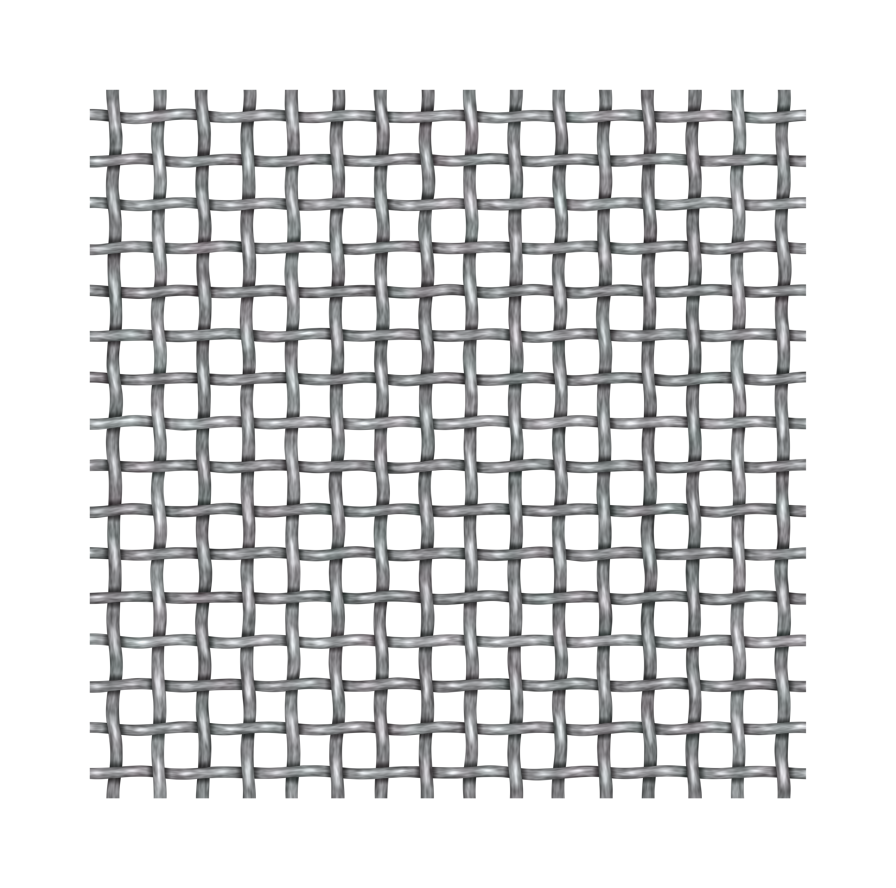
A WebGL 2 fragment shader for this texture:

```glsl
#version 300 es
precision highp float;
// Plain-woven steel wire mesh, 16 by 16 wires, on a white ground.
// Each wire is a bent, shaded strip that passes over and under the others in turn;
// the even white margin lets the tile close without a seam.

uniform vec2 u_resolution;
out vec4 outColor;

const float PI = 3.14159;
const float PERIOD = 128.0;

vec2 hash2(vec2 cell) {
    vec3 h = fract(mod(cell, PERIOD).xyx * vec3(0.1031, 0.1030, 0.0973));
    h += dot(h, h.yzx + 33.33);
    return fract((h.xx + h.yz) * h.zy) * 2.0 - 1.0;
}

// Gradient noise, about -0.7 to 0.7, wrapping after PERIOD cells
float gradientNoise(vec2 p) {
    vec2 i = floor(p), f = fract(p);
    vec2 s = f * f * f * (f * (f * 6.0 - 15.0) + 10.0);
    vec2 e = vec2(1.0, 0.0);
    float low = mix(dot(hash2(i), f), dot(hash2(i + e), f - e), s.x);
    float high = mix(dot(hash2(i + e.yx), f - e.yx), dot(hash2(i + 1.0), f - 1.0), s.x);
    return mix(low, high, s.y);
}

// Strip with soft edges: 1 between lo and hi
float band(float x, float lo, float hi, float soft) {
    return smoothstep(lo - soft, lo + soft, x) * (1.0 - smoothstep(hi - soft, hi + soft, x));
}

// One set of parallel wires. side is +1 for upright wires, -1 for level ones.
// Returns the colour, with the coverage in alpha.
vec4 wires(float across, float along, float side, float halfWidth, float soft) {
    float id = clamp(round(across), 0.0, 15.0);
    float seed = id * 7.0 + (side > 0.0 ? 0.3 : 61.3);
    float lift = side * cos(PI * (along + id));

    // Sideways bend from the weave, plus a little irregularity
    float bend = 0.03 * sin(PI * (along + id)) + 0.045 * gradientNoise(vec2(along * 0.9 + 3.0, seed));
    float width = halfWidth * (1.0 + 0.12 * gradientNoise(vec2(along * 1.7 + 9.0, seed + 2.0)));
    float d = (across - id - bend) / width;

    // Rounded body, darker at its rim
    float body = sqrt(max(1.0 - d * d, 0.0));
    float shade = mix(0.3, 0.53, body);

    // Gloss: on the crowns of upright wires, along the flanks of level ones
    float crown = smoothstep(0.2, 1.0, lift);
    float flank = exp(-pow((lift - 0.35) / 0.45, 2.0));
    float gloss = side > 0.0 ? 0.1 + 0.9 * crown : 0.2 + 0.8 * flank;
    float lineOffset = side > 0.0 ? 0.1 * sin(PI * along) : -0.12;
    shade += 0.34 * gloss * exp(-pow((d - lineOffset) / 0.45, 2.0));

    // Drawn streaks, worn patches and a tone of its own for each wire
    shade += 0.24 * gradientNoise(vec2(d * 1.8 + seed * 3.0, along * 2.3 + 5.0));
    shade += 0.14 * gradientNoise(vec2(d * 3.0 + seed, along * 6.0 + 20.0));
    shade += 0.05 * hash2(vec2(id, side + 5.0)).x;

    // Contact shadow where the wire dives below a crossing one
    float dive = 1.0 - smoothstep(0.13, 0.30, abs(along - round(along)));
    shade *= 1.0 - 0.58 * dive * step(lift, 0.0);

    float tint = gradientNoise(vec2(along * 1.3, seed + 4.0));
    vec3 steel = shade * vec3(0.99, 1.0, 1.015) + 0.025 * tint * vec3(-1.0, 1.0, 0.3);
    float coverage = 1.0 - smoothstep(-soft, soft, (abs(d) - 1.0) * width);
    return vec4(clamp(steel, 0.12, 0.96), coverage);
}

void main() {
    // Mesh coordinates: crossings at whole numbers, counted from the top left
    vec2 uv = gl_FragCoord.xy / u_resolution;
    vec2 mesh = (vec2(uv.x, 1.0 - uv.y) - vec2(0.1276, 0.1312)) / vec2(0.04974, 0.04925);
    float soft = 0.8 / (u_resolution.y * 0.04925);

    vec4 upright = wires(mesh.x, mesh.y, 1.0, 0.142, soft);
    vec4 level = wires(mesh.y, mesh.x, -1.0, 0.126, soft);

    // Cut the wires off at the rim of the sheet
    float sheet = band(mesh.x, -0.55, 15.52, soft) * band(mesh.y, -0.61, 15.59, soft);
    upright.a *= sheet;
    level.a *= sheet;

    // Plain weave: the upper wire alternates from crossing to crossing
    vec2 crossing = round(mesh);
    bool uprightOver = mod(crossing.x + crossing.y, 2.0) < 0.5;
    vec4 under = uprightOver ? level : upright;
    vec4 over = uprightOver ? upright : level;

    vec3 color = mix(vec3(1.0), under.rgb, under.a);
    color = mix(color, over.rgb, over.a);
    outColor = vec4(color, 1.0);
}
```
